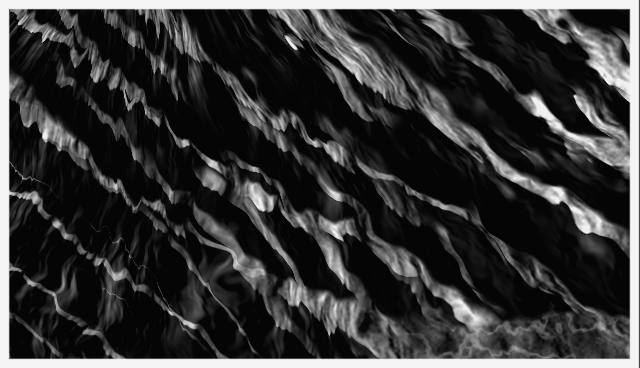
Reproduce this texture procedurally as a Shadertoy shader.

```glsl
// Monochrome mountain range in low side light, inside a pale frame.
// Warped sawtooth folds give lit slopes and shadowed faces; noise stretched
// along a fan of gullies carves both of them.
#define RIDGE_SPACING 0.205
#define RIDGE_ANGLE 0.64
#define RIDGE_WARP 0.17
#define LIT_WIDTH 0.36
#define LIT_TONE 0.42
#define LIT_CONTRAST 1.25
#define FACE_CONTRAST 1.0
#define SHADOW_TONE 0.018
#define GULLY_APEX vec2(0.36, 1.45)
#define FRAME_WIDTH 0.025
#define FRAME_TONE 0.96

float hash(vec2 p) {
    vec3 q = fract(vec3(p.xyx) * 0.1031);
    q += dot(q, q.yzx + 33.33);
    return fract((q.x + q.y) * q.z);
}

float noise(vec2 p) {
    vec2 cell = floor(p), f = fract(p);
    f = f * f * (3.0 - 2.0 * f);
    float low = mix(hash(cell), hash(cell + vec2(1, 0)), f.x);
    float high = mix(hash(cell + vec2(0, 1)), hash(cell + vec2(1, 1)), f.x);
    return mix(low, high, f.y);
}

float fbm(vec2 p) {
    float sum = 0.0, amp = 0.5;
    for (int i = 0; i < 4; i++) {
        sum += amp * noise(p);
        p = mat2(1.6, 1.2, -1.2, 1.6) * p + 7.3;
        amp *= 0.5;
    }
    return sum / 0.9375;
}

// Signed side lighting of gullies that spread downhill from the apex
float gullyRelief(vec2 fan) {
    float sum = 0.0, amp = 0.5;
    vec2 freq = vec2(19.0, 7.0);
    for (int i = 0; i < 4; i++) {
        vec2 q = fan * freq + float(i) * 17.7 + 40.0;
        sum += amp * (noise(q) - noise(q + vec2(0.5, 0.22)));
        freq *= vec2(1.95, 1.85);
        amp *= 0.82;
    }
    return sum;
}

// x: lit slope above each crest, y: closeness to the crest on the dark face
vec2 ridgeFolds(vec2 p, float spacing, float angle, float widthScale, float jag) {
    vec2 along = vec2(cos(angle), -sin(angle));
    float u = dot(p, along);
    float v = dot(p, vec2(-along.y, along.x));
    v += RIDGE_WARP * (fbm(p * 2.3 + spacing * 50.0) - 0.5);
    float fold = v / spacing + jag;
    float id = floor(fold), s = fract(fold);
    float width = LIT_WIDTH + 0.5 * (noise(vec2(u * 2.6 + 9.0, id * 7.31)) - 0.5);
    width += 0.2 * (noise(p * 15.0) - 0.5);
    width = max(width * widthScale, 0.04);
    float lit = smoothstep(0.0, 0.035, s) * (1.0 - smoothstep(width * 0.68, width, s));
    return vec2(lit, smoothstep(0.3, 0.97, s));
}

float mountainTone(vec2 p) {
    // Gully coordinates: angle and distance from the apex, gently bent
    vec2 q = p - GULLY_APEX;
    vec2 fan = vec2(atan(q.x, -q.y), length(q));
    fan.x += 0.13 * (fbm(p * 4.0 + 3.0) - 0.5);
    float relief = gullyRelief(fan);
    float jag = 0.22 * (noise(fan * vec2(38.0, 11.0) + 60.0) - 0.5) + 0.12 * relief;

    // Large regions: rough lower left flank, snowy right, pale valley floor
    float flank = 1.0 - smoothstep(0.47, 0.62, 0.59 * p.x + 0.81 * p.y);
    float snow = exp(-22.0 * dot(p - vec2(1.64, 0.68), p - vec2(1.64, 0.68)));
    float floorEdge = 0.13 + 0.11 * (fbm(p * 7.0) - 0.5) - p.y;
    float valley = smoothstep(0.0, 0.02, floorEdge) * smoothstep(1.05, 1.2, p.x);

    // Main folds and smaller branching ones
    float widthScale = mix(1.0, 0.3, flank) + 0.4 * snow;
    vec2 ridge = ridgeFolds(p, RIDGE_SPACING, RIDGE_ANGLE, widthScale, jag);
    vec2 spur = ridgeFolds(p, RIDGE_SPACING * 0.53, RIDGE_ANGLE + 0.16, widthScale, jag * 1.3);
    float gate = smoothstep(0.46, 0.62, fbm(p * 3.1 + 21.0));
    float lit = max(ridge.x, 0.75 * spur.x * gate);

    // Shadowed faces catch light only on rib edges near the crest
    float patchy = smoothstep(0.25, 0.75, fbm(p * 4.5 + 11.0));
    float face = max(ridge.y, 0.7 * spur.y * gate) * mix(0.25, 1.0, patchy);
    face = max(face, flank * mix(0.2, 1.1, patchy));
    float shade = SHADOW_TONE + FACE_CONTRAST * face * max(relief - 0.01, 0.0);

    // Lit slopes with streaks, grain and broad changes of brightness
    float gain = 0.72 + 0.55 * fbm(p * 3.0 + 5.0) + 0.75 * snow;
    float grain = 0.12 * (noise(p * 130.0) - 0.5);
    float slope = max(LIT_TONE + LIT_CONTRAST * relief + grain, 0.03) * gain;

    // Rounded rubble with pale seams on the valley floor
    float seam = 1.0 - smoothstep(0.0, 0.09, abs(fbm(p * 15.0) - 0.5));
    float rubble = 0.2 + 0.25 * seam + 0.6 * relief + grain;
    float tone = mix(shade, slope, lit);
    return clamp(mix(tone, max(rubble, 0.03), valley * 0.85), 0.0, 0.94);
}

void mainImage(out vec4 fragColor, in vec2 fragCoord) {
    vec2 p = fragCoord / iResolution.y;
    float aspect = iResolution.x / iResolution.y, pixel = 1.0 / iResolution.y;

    // Frame with a thin dark trim at the right edge
    float trim = smoothstep(-pixel, pixel, p.x - aspect + 0.0025);
    vec2 center = 0.5 * vec2(aspect - 0.0025, 1.0);
    vec2 inset = abs(p - center) - center + FRAME_WIDTH;
    float frame = smoothstep(-pixel, pixel, max(inset.x, inset.y));

    float tone = mix(mountainTone(p), FRAME_TONE, frame);
    fragColor = vec4(vec3(mix(tone, 0.12, trim)), 1.0);
}
```
